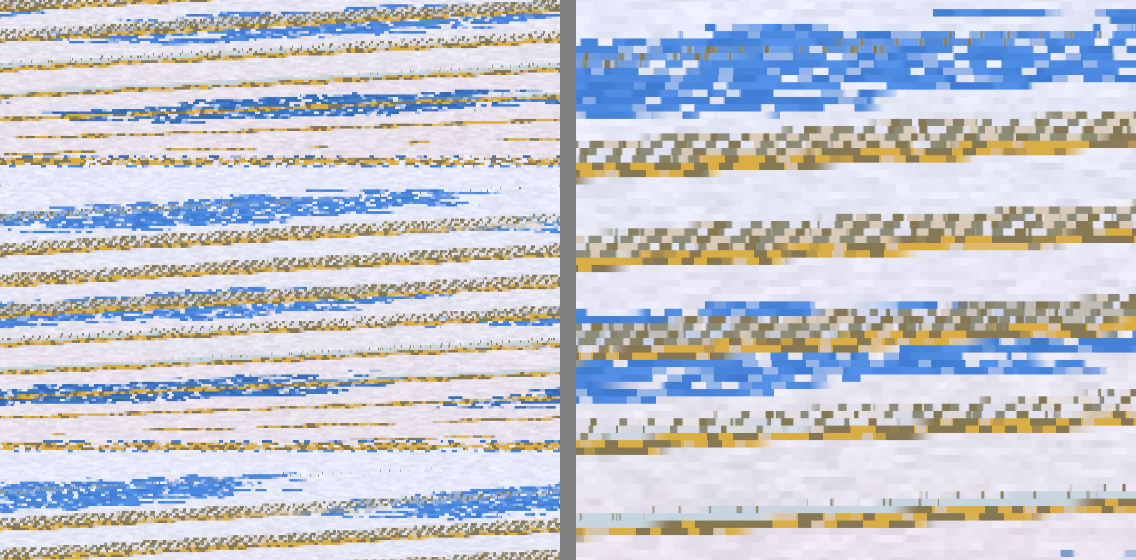
Left, the full canvas; right, a detail of the centre.
Write a WebGL 2 fragment shader that draws this texture.

```glsl
#version 300 es
precision highp float;
// Rising gold threads, braids and streaky blue lenses woven in thin rows on pale lavender.

#define ROWS 230.0         // woven rows over the canvas height
#define PERIOD 0.508       // height of one repeat
#define SEAM 0.289         // depth of the first level seam below the top
#define ROW_JITTER 0.035   // sideways slip of single rows
#define THREAD_WIDTH 0.08  // half width of a gold thread, in thread spacings
#define LENS_LENGTH 0.50   // half length of a blue lens, in canvas widths
#define LENS_GAP 3.05      // turns between blue lenses
#define GRAIN 0.10         // contrast of the ground

uniform vec2 u_resolution;
out vec4 outColor;

const vec3 GOLD = vec3(0.86, 0.68, 0.27);
const vec3 OLIVE = vec3(0.53, 0.47, 0.33);
const vec3 TAN = vec3(0.84, 0.77, 0.68);
const vec3 GREY_GREEN = vec3(0.55, 0.55, 0.47);
const vec3 PALE_BLUE = vec3(0.59, 0.71, 0.91);

float hash(vec2 p) {
    return fract(sin(dot(p, vec2(127.1, 311.7))) * 43758.5453);
}

// Dashes of random value along one row
float streak(float x, float row, float count) {
    float s = x * count + 9.0 * hash(vec2(row, count));
    float i = floor(s);
    float blend = smoothstep(0.35, 0.65, s - i);
    return mix(hash(vec2(i, row + count)), hash(vec2(i + 1.0, row + count)), blend);
}

// 1 inside the given half width, 0 outside
float bandMask(float dist, float halfWidth) {
    return 1.0 - smoothstep(halfWidth - 0.01, halfWidth + 0.01, abs(dist));
}

// Metallic mix of olive, gold and tan dashes
vec3 threadColor(float n) {
    vec3 c = mix(OLIVE, GOLD, smoothstep(0.36, 0.46, n));
    return mix(c, TAN, smoothstep(0.80, 0.88, n));
}

vec3 rowColor(float x, float row) {
    float depth = (row + 0.5) / ROWS;
    float slipped = x + ROW_JITTER * (hash(vec2(row, 7.0)) - 0.5);
    float cycle = (depth - SEAM) / PERIOD;
    float k = floor(cycle);
    float p = cycle - k;

    // Helix of threads: each turn rises by one spacing and tightens at the seam
    float turn = 9.2 * p - 1.0 + 1.6 * pow(p, 8.0);
    float winding = turn + slipped + 0.3 * k;
    float across = winding - floor(winding + 0.5);
    float along = turn - across;

    float fine = streak(x, row, 130.0);
    float medium = streak(x, row, 62.0);
    float coarse = streak(x, row, 9.0);

    // Ground, cool below a seam and warmer above the next
    vec3 ground = mix(vec3(0.895, 0.91, 0.975), vec3(0.905, 0.88, 0.92), smoothstep(0.0, 0.95, p));
    ground += GRAIN * (0.6 * medium + 0.4 * fine - 0.45);
    vec3 color = ground;

    // Blue lenses with frayed ends
    float nearest = clamp(round((along - 0.65) / LENS_GAP), 0.0, 2.0);
    float a = (along - 0.65 - LENS_GAP * nearest) / LENS_LENGTH;
    float lens = 0.85 - a * a - 3.6 * across * across;
    lens += 0.85 * (coarse - 0.5) + 0.35 * (streak(x, row, 38.0) - 0.5);
    vec3 blue = mix(vec3(0.29, 0.53, 0.87), vec3(0.23, 0.45, 0.75), smoothstep(3.0, 7.0, along));
    blue += 0.10 * (medium - 0.5);
    float fleck = streak(x, row + 500.0, 105.0);
    blue = mix(blue, PALE_BLUE, smoothstep(0.66, 0.74, fleck));
    blue = mix(blue, ground, smoothstep(0.82, 0.88, fleck));
    color = mix(color, blue, smoothstep(0.0, 0.10, lens));

    // Pale sheen over the middle threads
    float sheen = smoothstep(4.2, 4.8, along) * (1.0 - smoothstep(6.0, 6.8, along));
    color = mix(color, vec3(0.74, 0.82, 0.86), 0.8 * sheen * bandMask(across + 0.14, 0.06));

    // Slanted braid riding above each thread
    float fullness = smoothstep(0.1, 1.6, along) * (1.0 - smoothstep(3.4, 5.8, along));
    float braid = bandMask(across + 0.20, 0.04 + 0.11 * fullness);
    braid *= smoothstep(-0.2, 0.1, along) * (1.0 - smoothstep(5.4, 6.0, along));
    float twist = abs(fract(x * 56.0 + 4.0 * across + 0.5 * fine) - 0.5) * 2.0;
    float strand = 1.0 - smoothstep(-0.10, 0.10, twist - 0.10 - 0.42 * fullness);
    vec3 filling = mix(ground, TAN, fullness * smoothstep(0.40, 0.55, medium));
    vec3 dark = mix(GREY_GREEN, OLIVE, smoothstep(0.5, 0.7, fine));
    color = mix(color, mix(filling, dark, strand), braid * max(strand, 0.85 * fullness));

    // Gold threads, broken into dashes near the seam
    float broken = smoothstep(7.8, 8.8, along);
    float present = smoothstep(0.9, 1.4, along) * smoothstep(-0.05, 0.05, coarse - 0.55 * broken);
    color = mix(color, threadColor(fine), present * bandMask(across, THREAD_WIDTH));

    // Level seam: metallic core between rows of blue dashes
    float seam = (p > 0.5 ? p - 1.0 : p) * PERIOD * 100.0;
    float block = streak(x, row + 900.0, 105.0);
    float patchy = smoothstep(0.22, 0.32, 0.6 * block + 0.4 * streak(x, row, 14.0));
    vec3 rim = mix(ground, blue, smoothstep(0.50, 0.58, block));
    color = mix(color, rim, bandMask(seam, 1.05));
    return mix(color, mix(ground, threadColor(fine), patchy), bandMask(seam, 0.60));
}

void main() {
    vec2 uv = gl_FragCoord.xy / u_resolution;
    float r = (1.0 - uv.y) * ROWS;
    float row = floor(r);
    float pixel = min(ROWS / u_resolution.y, 1.0);

    // Soften the border between neighbouring rows
    float border = smoothstep(1.0 - pixel, 1.0, r - row);
    vec3 color = mix(rowColor(uv.x, row), rowColor(uv.x, row + 1.0), border);
    outColor = vec4(clamp(color, 0.0, 1.0), 1.0);
}
```
